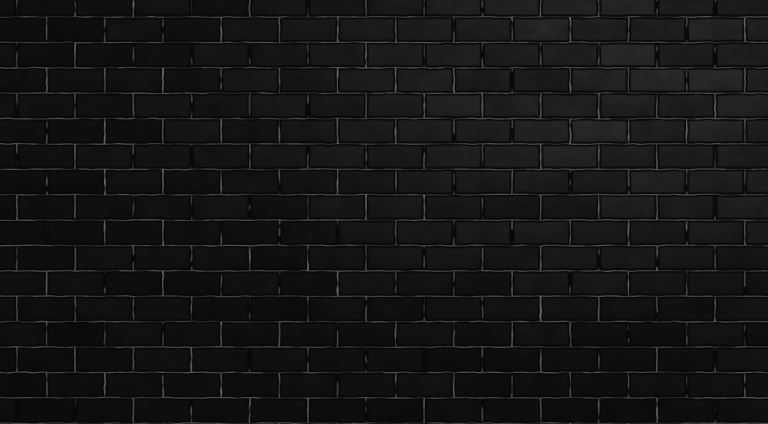
Reproduce this texture procedurally as a WebGL 1 fragment shader.

```glsl
precision highp float;
// Black glazed brick wall in running bond, with thin worn grey mortar and a soft glow at upper right.

uniform vec2 u_resolution;

// Layout: repeats across and down, offsets in repeats
const vec2 REPEATS = vec2(13.2, 16.7);
const float BRICK_ASPECT = 2.3;
const float EVEN_OFFSET = 0.292;
const float ODD_OFFSET = 0.802;
const float BASE_OFFSET = 0.03;

// Sizes in brick heights
const float BED_HALF_WIDTH = 0.026;
const float JOINT_HALF_WIDTH = 0.03;
const float BRICK_INSET = 0.045;
const float CORNER_RADIUS = 0.09;
const float BEVEL_WIDTH = 0.10;
const float WOBBLE = 0.035;

// Colours and light
const vec3 SHADOW_COLOR = vec3(0.030, 0.030, 0.031);
const vec3 DIM_BRICK = vec3(0.054, 0.054, 0.055);
const vec3 LIT_BRICK = vec3(0.132, 0.132, 0.133);
const vec3 MORTAR_COLOR = vec3(0.27, 0.28, 0.28);
const vec3 CHIP_COLOR = vec3(0.42, 0.43, 0.43);
const vec2 GLOW_CENTER = vec2(0.82, 0.80);
const vec2 GLOW_SIZE = vec2(0.46, 0.42);
const float BRICK_VARIATION = 0.30;

float hash(vec2 p) {
  return fract(sin(dot(p, vec2(127.1, 311.7))) * 43758.5453);
}

float noise(vec2 p) {
  vec2 i = floor(p);
  vec2 f = fract(p);
  f = f * f * (3.0 - 2.0 * f);
  return mix(mix(hash(i), hash(i + vec2(1.0, 0.0)), f.x),
             mix(hash(i + vec2(0.0, 1.0)), hash(i + vec2(1.0, 1.0)), f.x), f.y);
}

float roundedBox(vec2 p, vec2 halfSize, float radius) {
  vec2 q = abs(p) - halfSize + radius;
  return length(max(q, 0.0)) + min(max(q.x, q.y), 0.0) - radius;
}

// Antialiased coverage of a line at the given distance
float lineMask(float dist, float halfWidth, float pixel) {
  return clamp((halfWidth - dist) / pixel + 0.5, 0.0, 1.0)
       * min(1.0, 2.0 * halfWidth / pixel + 0.15);
}

void main() {
  vec2 uv = gl_FragCoord.xy / u_resolution;
  vec2 grid = uv * REPEATS - vec2(0.0, BASE_OFFSET);
  vec2 wall = grid * vec2(BRICK_ASPECT, 1.0);
  vec2 pixel = REPEATS * vec2(BRICK_ASPECT, 1.0) / u_resolution;

  // Uneven edges
  vec2 wobble = vec2(noise(wall * vec2(2.0, 5.0)), noise(wall * vec2(3.0, 2.0) + 40.0)) - 0.5;
  grid += wobble * WOBBLE * vec2(1.0 / BRICK_ASPECT, 1.0);

  // Running bond cells
  float row = floor(grid.y);
  float x = grid.x - mix(EVEN_OFFSET, ODD_OFFSET, mod(row, 2.0));
  vec2 brick = vec2(floor(x), row);
  vec2 local = (fract(vec2(x, grid.y)) - 0.5) * vec2(BRICK_ASPECT, 1.0);

  // Brick face: glow, per-brick tone, smudges and dark bevel
  vec2 toGlow = (uv - GLOW_CENTER) / GLOW_SIZE;
  float glow = exp(-dot(toGlow, toGlow));
  float smudge = noise(wall * 1.3 + 9.0) * 0.6 + noise(wall * vec2(3.0, 5.0)) * 0.4;
  float tone = 1.0 + BRICK_VARIATION * (hash(brick) - 0.5) + 0.35 * (smudge - 0.5);
  vec3 face = mix(DIM_BRICK, LIT_BRICK, glow) * tone;
  face *= 1.0 + 0.12 * local.y;
  float edge = roundedBox(local, vec2(BRICK_ASPECT, 1.0) * 0.5 - BRICK_INSET, CORNER_RADIUS);
  vec3 color = mix(SHADOW_COLOR, face, smoothstep(0.0, BEVEL_WIDTH, -edge));

  // Faint lit rim along the top of each brick
  float rim = smoothstep(0.05, 0.0, abs(edge + 0.05)) * smoothstep(0.25, 0.42, local.y);
  color += rim * (0.012 + 0.045 * glow) * noise(wall * 2.0 + 70.0);

  // Horizontal mortar beds, nearly continuous
  float bedDist = 0.5 - abs(local.y);
  float bedWear = mix(0.45, 1.0, smoothstep(0.2, 0.6, noise(wall * vec2(1.8, 0.7) + 17.0)));
  vec3 bedColor = MORTAR_COLOR * mix(0.75, 1.2, noise(wall * vec2(5.0, 1.0) + 3.0));
  color = mix(color, bedColor, lineMask(bedDist, BED_HALF_WIDTH, pixel.y) * bedWear);

  // Vertical joints, broken and chipped, each with its own strength
  vec2 joint = vec2(floor(x + 0.5), row);
  float jointDist = BRICK_ASPECT * 0.5 - abs(local.x);
  float strength = hash(joint + 23.0);
  float patches = noise(vec2(joint.x * 7.3 + row * 3.1, grid.y * 4.0));
  float jointWear = smoothstep(0.15, 0.55, patches + 0.6 * strength - 0.2);
  float jointWidth = JOINT_HALF_WIDTH * mix(0.7, 1.35, patches);
  vec3 jointColor = mix(MORTAR_COLOR * 0.8, CHIP_COLOR, strength * patches);
  color = mix(color, jointColor, lineMask(jointDist, jointWidth, pixel.x) * jointWear);

  gl_FragColor = vec4(color, 1.0);
}
```
